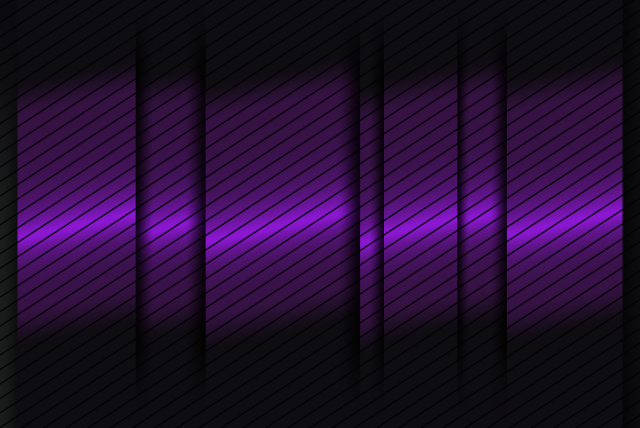
Reproduce this background procedurally as a Shadertoy shader.

```glsl
// Dark vertical panels crossed by a slanted violet glow, under fine diagonal pinstripes.

const float ASPECT = 1.5;
const int PANELS = 7;
const vec3 CHARCOAL = vec3(0.055, 0.050, 0.063);
const vec3 DIM_PURPLE = vec3(0.205, 0.070, 0.255);
const vec3 VIOLET = vec3(0.550, 0.090, 0.830);
const vec3 SLATE = vec3(0.105, 0.115, 0.108);
const vec3 STRIPE_INK = vec3(0.018, 0.004, 0.026);

// Each panel: left edge, left shadow width, right shadow width, glow height at left edge
const vec4 PANEL[PANELS] = vec4[PANELS](
    vec4(0.041, 0.000, 0.000, 0.442),
    vec4(0.318, 0.046, 0.052, 0.453),
    vec4(0.482, 0.000, 0.056, 0.435),
    vec4(0.844, 0.000, 0.038, 0.430),
    vec4(0.900, 0.000, 0.000, 0.453),
    vec4(1.072, 0.030, 0.042, 0.482),
    vec4(1.188, 0.000, 0.000, 0.449));
const float LAST_EDGE = 1.459;

// Coverage of the side where distance d is positive
float cover(float d, float pixel) {
    return clamp(d / pixel + 0.5, 0.0, 1.0);
}

// Light falling from black at an edge to full at the given width
float shade(float d, float width) {
    return width > 0.0 ? smoothstep(-0.1 * width, width, d) : 1.0;
}

// Violet band: sharp core, long upper tail, short lower tail
vec3 glow(float d) {
    float reach = d > 0.0 ? 0.060 : 0.044;
    float core = exp(-(sqrt(d * d + 0.00006) - 0.0077) / reach);
    float fade = smoothstep(0.375, 0.275, d) * smoothstep(-0.265, -0.160, d);
    return mix(CHARCOAL, mix(DIM_PURPLE, VIOLET, core), fade);
}

vec3 panelColor(vec2 p, vec4 panel, float rightEdge) {
    float x = p.x - panel.x;
    vec3 color = glow(p.y - panel.w - 0.21 * x);
    float light = shade(x, panel.y) * shade(rightEdge - p.x, panel.z);
    // Shadows weaken towards the top and bottom of the canvas
    float strength = smoothstep(0.02, 0.22, p.y) * smoothstep(1.0, 0.82, p.y);
    return color * mix(1.0, 0.12 + 0.88 * light, strength);
}

// Coverage of evenly spaced diagonal lines
float pinstripes(vec2 p, float pixel) {
    const float SLOPE = 0.65;
    const float SPACING = 0.0338;
    const float HALF_WIDTH = 0.0017;
    float phase = (1.0 - p.y + SLOPE * p.x - 0.0186) / SPACING;
    float d = abs(fract(phase + 0.5) - 0.5) * SPACING / length(vec2(1.0, SLOPE));
    return cover(HALF_WIDTH - d, pixel);
}

void mainImage(out vec4 fragColor, in vec2 fragCoord) {
    vec2 p = fragCoord / iResolution.xy * vec2(ASPECT, 1.0);
    float pixel = 1.0 / iResolution.y;

    // Slate strip at the far left
    float slateLight = smoothstep(1.0, 0.45, p.y) * smoothstep(0.055, 0.0, p.x);
    vec3 color = mix(CHARCOAL * 0.8, SLATE, slateLight);

    // Panels painted from left to right
    for (int i = 0; i < PANELS; i++) {
        float rightEdge = i + 1 < PANELS ? PANEL[min(i + 1, PANELS - 1)].x : LAST_EDGE;
        vec3 face = panelColor(p, PANEL[i], rightEdge);
        color = mix(color, face, cover(p.x - PANEL[i].x, pixel));
    }

    // Shadowed strip at the far right
    float stripLight = 0.45 + 0.4 * smoothstep(LAST_EDGE, ASPECT, p.x);
    color = mix(color, CHARCOAL * stripLight, cover(p.x - LAST_EDGE, pixel));

    color = mix(color, STRIPE_INK, 0.92 * pinstripes(p, pixel));
    fragColor = vec4(color, 1.0);
}
```
